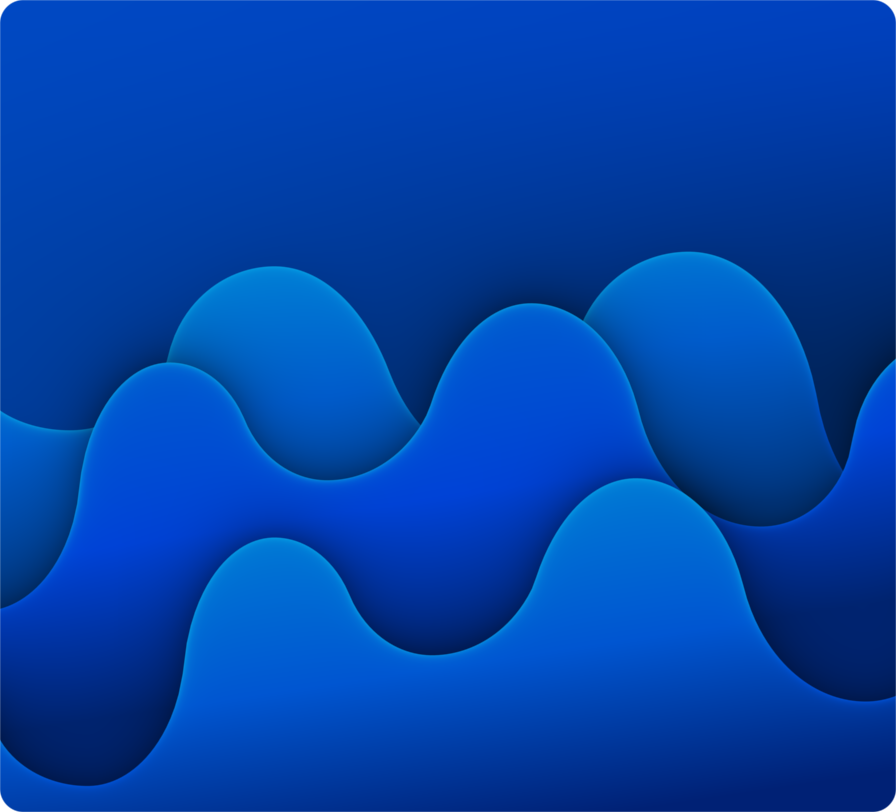
Give the GLSL for this background, as a WebGL 1 fragment shader.

```glsl
precision highp float;
// Three overlapping blue waves with lit rims and soft shadows on a rounded navy card.

uniform vec2 u_resolution;

#define ASPECT 1.1034
#define CORNER_RADIUS 0.029
#define STEP 0.005
#define TILT 0.15
#define RIM_WIDTH 0.0035
#define GLOW_WIDTH 0.014
#define SHADOW_WIDTH 0.028
#define LAYER_SHIFT vec2(0.129, -0.2155)
#define CYAN vec3(0.02, 0.64, 0.90)
#define RIM_BLUE vec3(0.0, 0.33, 0.87)

// Quarter arc from 0 to 1: a parabola at k = 0, an ellipse as k nears 1.
float arc(float u, float k) {
  return (1.0 - sqrt(1.0 - k * u * u)) / (1.0 - sqrt(1.0 - k));
}

// S-curve between two turning points; f is the relative inflection point.
float bend(float x, vec2 a, vec2 b, vec2 f, float k) {
  float t = clamp((x - a.x) / (b.x - a.x), 0.0, 1.0);
  float s = t < f.x ? f.y * arc(t / f.x, k)
                    : 1.0 - (1.0 - f.y) * arc((1.0 - t) / (1.0 - f.x), k);
  return mix(a.y, b.y, s);
}

float frontWave(float x) {
  vec2 trough1 = vec2(0.108, 0.032), crest1 = vec2(0.338, 0.338);
  vec2 trough2 = vec2(0.532, 0.193), crest2 = vec2(0.783, 0.411);
  vec2 trough3 = vec2(1.066, 0.136);
  if (x < trough1.x) return bend(x, vec2(-0.129, 0.195), trough1, vec2(0.5), 0.95);
  if (x < crest1.x) return bend(x, trough1, crest1, vec2(0.515, 0.49), 0.98);
  if (x < trough2.x) return bend(x, crest1, trough2, vec2(0.48, 0.5), 0.8);
  if (x < crest2.x) return bend(x, trough2, crest2, vec2(0.5, 0.4), 0.8);
  if (x < trough3.x) return bend(x, crest2, trough3, vec2(0.47, 0.49), 0.9);
  return bend(x, trough3, vec2(1.30, 0.368), vec2(0.48, 0.45), 0.97);
}

float backWave(float x) {
  vec2 trough1 = vec2(0.086, 0.470), crest1 = vec2(0.338, 0.672);
  vec2 trough2 = vec2(0.589, 0.440), crest2 = vec2(0.848, 0.690);
  if (x < trough1.x) return bend(x, vec2(-0.144, 0.583), trough1, vec2(0.5), 0.9);
  if (x < crest1.x) return bend(x, trough1, crest1, vec2(0.48, 0.45), 0.95);
  if (x < trough2.x) return bend(x, crest1, trough2, vec2(0.56, 0.55), 0.7);
  if (x < crest2.x) return bend(x, trough2, crest2, vec2(0.45, 0.5), 0.97);
  return bend(x, crest2, vec2(1.135, 0.353), vec2(0.55, 0.53), 0.93);
}

// Layer 0 is the back wave; the middle and front waves share one outline.
float height(float x, float layer) {
  if (layer < 0.5) return backWave(x);
  vec2 shift = LAYER_SHIFT * (2.0 - layer);
  return frontWave(x + shift.x) - shift.y;
}

float segmentDistance(vec2 p, vec2 a, vec2 b) {
  vec2 ab = b - a;
  return length(p - a - ab * clamp(dot(p - a, ab) / dot(ab, ab), 0.0, 1.0));
}

// Signed distance to a wave outline, positive above it.
float waveDistance(vec2 p, float layer) {
  float x0 = floor(p.x / STEP) * STEP;
  float level = mix(height(x0, layer), height(x0 + STEP, layer), (p.x - x0) / STEP);
  float d = 1.0;
  float x = x0 - 16.0 * STEP;
  vec2 a = vec2(x, height(x, layer));
  for (int i = 1; i <= 33; i++) {
    x = x0 + (float(i) - 16.0) * STEP;
    vec2 b = vec2(x, height(x, layer));
    d = min(d, segmentDistance(p, a, b));
    a = b;
  }
  return p.y > level ? d : -d;
}

// Shadow below, body gradient, then the lit edge.
vec3 paintWave(vec3 color, vec2 p, float layer, float shadow, vec2 span, vec3 top, vec3 middle, vec3 low) {
  float d = waveDistance(p, layer);
  float pixel = 1.0 / u_resolution.y;
  float fall = 1.0 - p.y + TILT * p.x - span.x;
  vec3 body = mix(top, middle, clamp(fall / span.y, 0.0, 1.0));
  body = mix(body, low, clamp((fall - span.y) / 0.21, 0.0, 1.0));
  vec3 rim = mix(CYAN, RIM_BLUE, smoothstep(0.14, 0.29, fall));
  float inside = max(-d, 0.0);
  body = mix(body, rim, 0.65 * exp(-inside / RIM_WIDTH) + 0.2 * exp(-inside / GLOW_WIDTH));
  color *= 1.0 - shadow * exp(-max(d, 0.0) / SHADOW_WIDTH);
  return mix(color, body, smoothstep(pixel, -pixel, d));
}

void main() {
  vec2 uv = gl_FragCoord.xy / u_resolution;
  vec2 p = uv * vec2(ASPECT, 1.0);

  // Sky darkens toward the lower right.
  float depth = clamp((1.0 - uv.y) / 0.48, 0.0, 1.0);
  vec3 skyTop = mix(vec3(0.0, 0.285, 0.765), vec3(0.0, 0.255, 0.75), uv.x);
  vec3 skyLow = mix(vec3(0.0, 0.245, 0.63), vec3(0.0, 0.145, 0.37), uv.x);
  vec3 color = mix(skyTop, skyLow, mix(depth, smoothstep(0.0, 1.0, depth), 0.6));

  color = paintWave(color, p, 0.0, 0.05, vec2(0.388, 0.16),
    vec3(0.0, 0.48, 0.83), vec3(0.0, 0.36, 0.80), vec3(0.0, 0.22, 0.52));
  color = paintWave(color, p, 1.0, 0.32, vec2(0.474, 0.22),
    vec3(0.0, 0.35, 0.81), vec3(0.0, 0.26, 0.84), vec3(0.0, 0.14, 0.44));
  color = paintWave(color, p, 2.0, 0.32, vec2(0.704, 0.20),
    vec3(0.0, 0.47, 0.83), vec3(0.0, 0.335, 0.82), vec3(0.0, 0.13, 0.46));

  // Rounded card on white.
  vec2 halfSize = 0.5 * vec2(ASPECT, 1.0);
  vec2 corner = abs(p - halfSize) - halfSize + CORNER_RADIUS;
  float card = length(max(corner, 0.0)) - CORNER_RADIUS;
  float edge = 1.0 / u_resolution.y;
  gl_FragColor = vec4(mix(color, vec3(1.0), smoothstep(-edge, edge, card)), 1.0);
}
```
